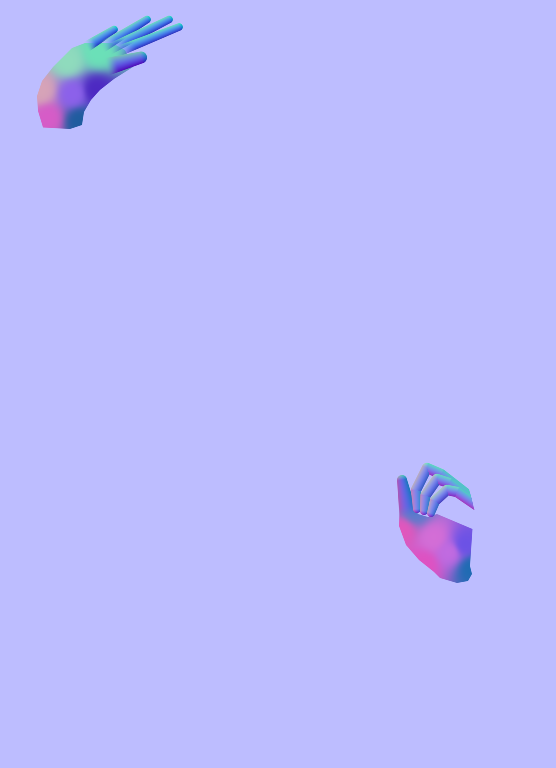
Reproduce this texture map procedurally as a Shadertoy shader.

```glsl
// Texture map of two small hands, shaded like surface normals, on flat lilac.
// Palms are polygon distance fields tinted by blended colour anchors;
// fingers are tapered tubes coloured by their cross-section normal.

#define GRID vec2(556.0, 768.0)      // layout units across the canvas, y down
#define LILAC vec3(0.741, 0.741, 1.0)
#define OPEN_TINT vec3(0.29, 0.54, 0.91)
#define BENT_TINT vec3(0.47, 0.52, 0.91)
#define THUMB_TINT vec3(0.38, 0.40, 0.88)
#define NORMAL_GAIN vec3(0.30, 0.37, 0.18)
#define ANCHOR_SOFT 35.0
#define FINGER_RADIUS 5.2

const int CORNERS = 16;
const int ANCHORS = 7;

// Signed distance to a closed polygon
float polygon(vec2 p, vec2 v[CORNERS]) {
    float d = 1e6, side = 1.0;
    for (int i = 0, j = CORNERS - 1; i < CORNERS; j = i, i++) {
        vec2 e = v[j] - v[i], w = p - v[i];
        vec2 b = w - e * clamp(dot(w, e) / dot(e, e), 0.0, 1.0);
        d = min(d, dot(b, b));
        bvec3 c = bvec3(p.y >= v[i].y, p.y < v[j].y, e.x * w.y > e.y * w.x);
        if (all(c) || all(not(c))) side = -side;
    }
    return side * sqrt(d);
}

// Tapered tube: xy = cross-section normal, z = distance, w = place along it
vec4 tube(vec2 p, vec2 a, vec2 b, float ra, float rb) {
    vec2 e = b - a;
    float h = clamp(dot(p - a, e) / dot(e, e), 0.0, 1.0);
    float r = mix(ra, rb, h);
    vec2 away = p - a - e * h;
    return vec4(away / r, length(away) - r, h);
}

// Left faces are red, upper faces green, front faces blue
vec3 tubeColor(vec2 n, vec3 tint) {
    n /= max(1.0, length(n));
    return tint - NORMAL_GAIN * vec3(n, dot(n, n));
}

// Smooth inverse-distance blend of colour anchors
vec3 blendAnchors(vec2 p, vec2 at[ANCHORS], vec3 tint[ANCHORS]) {
    vec3 sum = vec3(0.0);
    float total = 0.0;
    for (int i = 0; i < ANCHORS; i++) {
        vec2 d = p - at[i];
        float w = 1.0 / pow(dot(d, d) + ANCHOR_SOFT, 2.0);
        sum += w * tint[i];
        total += w;
    }
    return sum / total;
}

float cover(float d) {
    float pixel = GRID.y / iResolution.y;
    return smoothstep(0.5, -0.5, d / pixel);
}

// Paints a tube whose root melts into the palm
vec3 paintTube(vec3 col, vec4 t, vec3 tint) {
    return mix(col, tubeColor(t.xy, tint), cover(t.z) * smoothstep(0.0, 0.35, t.w));
}

// Upper left: open hand with spread fingers
vec3 openHand(vec3 col, vec2 p) {
    vec2 outline[CORNERS] = vec2[CORNERS](
        vec2(43, 127.5), vec2(38, 111), vec2(37, 96), vec2(42, 81),
        vec2(53, 67), vec2(72, 48), vec2(85, 43), vec2(112, 43),
        vec2(125, 50), vec2(133, 67), vec2(114, 79), vec2(100, 90),
        vec2(91, 100), vec2(84, 112), vec2(82, 125), vec2(70, 129));
    vec2 at[ANCHORS] = vec2[ANCHORS](
        vec2(68, 62), vec2(98, 53), vec2(41, 90), vec2(48, 118),
        vec2(73, 94), vec2(96, 90), vec2(80, 121));
    vec3 tint[ANCHORS] = vec3[ANCHORS](
        vec3(0.56, 0.86, 0.74), vec3(0.42, 0.88, 0.72), vec3(0.84, 0.64, 0.72),
        vec3(0.84, 0.36, 0.78), vec3(0.55, 0.38, 0.92), vec3(0.30, 0.16, 0.76),
        vec3(0.12, 0.36, 0.62));
    col = mix(col, blendAnchors(p, at, tint), cover(polygon(p, outline)));

    vec4 fingers[4] = vec4[4](
        vec4(86, 47, 114, 29.5), vec4(101, 48, 147, 19.5),
        vec4(108, 50, 169, 19.5), vec4(114, 53, 179, 27));
    for (int i = 0; i < 4; i++)
        col = paintTube(col, tube(p, fingers[i].xy, fingers[i].zw, 5.5, 3.8), OPEN_TINT);
    return paintTube(col, tube(p, vec2(106, 67), vec2(141, 57.5), 9.0, 6.0), THUMB_TINT);
}

// Lower right: bent hand, its fingers interpolated from outermost to innermost
vec3 bentHand(vec3 col, vec2 p) {
    vec2 outline[CORNERS] = vec2[CORNERS](
        vec2(400, 498), vec2(399, 526), vec2(406, 545), vec2(419, 560),
        vec2(434, 572), vec2(440, 578), vec2(457, 583), vec2(468, 581),
        vec2(472, 574), vec2(470, 566), vec2(472.5, 529), vec2(437, 514),
        vec2(428, 517), vec2(418, 514), vec2(412, 505), vec2(407, 498));
    vec2 at[ANCHORS] = vec2[ANCHORS](
        vec2(402, 530), vec2(434, 538), vec2(450, 552), vec2(464, 545),
        vec2(472, 568), vec2(424, 564), vec2(415, 512));
    vec3 tint[ANCHORS] = vec3[ANCHORS](
        vec3(0.88, 0.34, 0.74), vec3(0.83, 0.43, 0.84), vec3(0.76, 0.42, 0.88),
        vec3(0.42, 0.32, 0.90), vec3(0.12, 0.42, 0.70), vec3(0.87, 0.32, 0.76),
        vec3(0.36, 0.48, 0.80));
    col = mix(col, blendAnchors(p, at, tint), cover(polygon(p, outline)));
    col = paintTube(col, tube(p, vec2(409, 518), vec2(402, 480), 9.5, 5.0), THUMB_TINT);

    vec2 outer[5] = vec2[5](vec2(417, 509), vec2(416, 490), vec2(427, 468), vec2(441, 474), vec2(468, 495));
    vec2 inner[5] = vec2[5](vec2(431, 513), vec2(435, 501), vec2(447, 490), vec2(457, 492), vec2(476, 505));
    float cut = p.x - 469.0 - 0.26 * (p.y - 489.0);
    for (int f = 0; f < 3; f++) {
        float k = float(f) / 2.0;
        vec4 nearest = vec4(1e3);
        for (int j = 0; j < 4; j++) {
            vec4 t = tube(p, mix(outer[j], inner[j], k), mix(outer[j + 1], inner[j + 1], k),
                          j == 0 ? 4.0 : FINGER_RADIUS, FINGER_RADIUS);
            if (t.z < nearest.z) nearest = t;
        }
        col = mix(col, tubeColor(nearest.xy, BENT_TINT), cover(max(nearest.z, cut)));
    }
    return col;
}

void mainImage(out vec4 fragColor, in vec2 fragCoord) {
    vec2 uv = fragCoord / iResolution.xy;
    vec2 p = vec2(uv.x, 1.0 - uv.y) * GRID;
    fragColor = vec4(bentHand(openHand(LILAC, p), p), 1.0);
}
```
